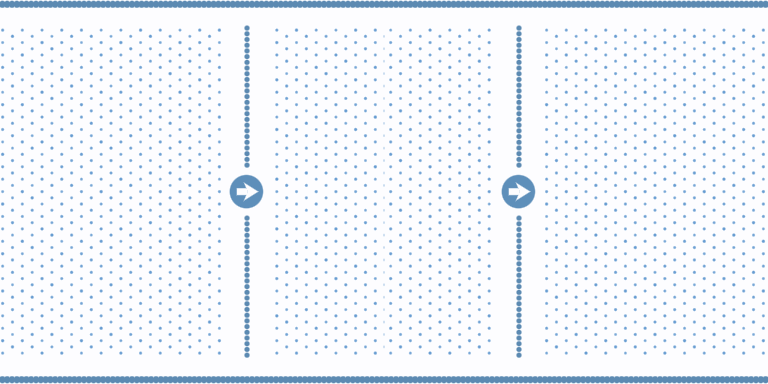
Give the GLSL for this pattern, as a WebGL 1 fragment shader.

```glsl
precision highp float;
uniform vec2 u_resolution;

#define PANEL_PERIOD 0.7083
#define PANEL_SHIFT 0.0026
#define COLUMN_PITCH 0.02566
#define ROW_PITCH 0.03235
#define DOT_RADIUS 0.0037
#define SEAM_INSET 0.0057
#define BEAD_PITCH 0.01487
#define BEAD_RADIUS 0.0067
#define BADGE_RADIUS 0.0435
#define SOFTNESS 0.0035

const vec3 PAPER = vec3(0.992, 0.994, 1.0);
const vec3 STEEL_BLUE = vec3(0.36, 0.54, 0.70);
const vec3 DOT_BLUE = vec3(0.40, 0.61, 0.82);

// Coverage of a shape from its signed distance
float cover(float d) {
  return clamp(0.5 - d / max(SOFTNESS, 1.0 / u_resolution.y), 0.0, 1.0);
}

// Index of the nearest repeat, limited to a range
float nearestIndex(float x, float pitch, float first, float last) {
  return clamp(floor(x / pitch + 0.5), first, last);
}

// Slight unevenness from layered sines
float wear(vec2 id) {
  return 0.6 * sin(id.x * 2.3 + id.y * 1.7) + 0.4 * sin(id.x * 4.1 - id.y * 3.3);
}

// Staggered dots: odd columns hold 27, even columns hold 26
float dotField(vec2 p, float panel) {
  bool middle = abs(panel) < 0.5;
  float x = middle ? sign(p.x) * (abs(p.x) + SEAM_INSET) : p.x;
  float column = nearestIndex(x, COLUMN_PITCH, -11.0, 11.0);
  float stagger = 0.5 * (1.0 - mod(abs(column), 2.0));
  float y = p.y - stagger * ROW_PITCH;
  float row = nearestIndex(y, ROW_PITCH, -13.0, 13.0 - 2.0 * stagger);
  vec2 offset = vec2(x - column * COLUMN_PITCH, y - row * ROW_PITCH);
  float unevenness = wear(vec2(column + 23.0 * panel, row));
  float ink = cover(length(offset) - DOT_RADIUS * (1.0 + 0.08 * unevenness));
  ink *= 0.93 + 0.07 * unevenness;

  // Thin, faint column where the two halves of the middle panel meet
  if (middle) {
    if (abs(column) < 0.5) ink = 0.0;
    float seamY = p.y - 0.5 * ROW_PITCH;
    seamY -= ROW_PITCH * nearestIndex(seamY, ROW_PITCH, -13.0, 12.0);
    vec2 seam = vec2((p.x - PANEL_SHIFT) * 2.2, seamY);
    ink = max(ink, 0.45 * cover(length(seam) - DOT_RADIUS));
  }
  return ink;
}

// Vertical string of beads, open around the badge
float beadLine(vec2 p) {
  float y = abs(p.y) - 0.069;
  y -= BEAD_PITCH * nearestIndex(y, BEAD_PITCH, 0.0, 24.0);
  return length(vec2(p.x, y)) - BEAD_RADIUS;
}

// Overlapping beads along the top and bottom
float beadBorder(vec2 p) {
  float x = mod(p.x, 0.0125) - 0.00625;
  float y = abs(p.y) - 0.4888;
  return min(length(vec2(x, y)) - 0.0092, abs(y) - 0.0062);
}

// Right-pointing arrow with a swept-back head
float arrow(vec2 p) {
  p.y = abs(p.y);
  float front = dot(p - vec2(0.031, 0.0), vec2(0.532, 0.847));
  float back = 0.93 * (0.003 - p.x - 0.4 * p.y);
  float shaft = max(abs(p.x + 0.0105) - 0.0145, p.y - 0.009);
  return min(max(front, back), shaft);
}

void main() {
  vec2 p = (gl_FragCoord.xy - 0.5 * u_resolution) / u_resolution.y;
  float x = p.x + PANEL_SHIFT;
  float panel = floor(x / PANEL_PERIOD + 0.5);
  vec2 panelPoint = vec2(x - panel * PANEL_PERIOD, p.y - 0.001);
  vec2 dividerPoint = vec2(mod(x, PANEL_PERIOD) - 0.5 * PANEL_PERIOD, p.y - 0.001);
  vec2 badgePoint = dividerPoint + vec2(0.0015, 0.0);

  vec3 color = mix(PAPER, DOT_BLUE, dotField(panelPoint, panel));
  color = mix(color, STEEL_BLUE, cover(beadLine(dividerPoint)));
  color = mix(color, STEEL_BLUE, cover(beadBorder(p)));

  // Round badge with its arrow
  color = mix(color, STEEL_BLUE + vec3(0.01, 0.02, 0.03), cover(length(badgePoint) - BADGE_RADIUS));
  color = mix(color, PAPER, cover(arrow(badgePoint)));
  gl_FragColor = vec4(color, 1.0);
}
```
